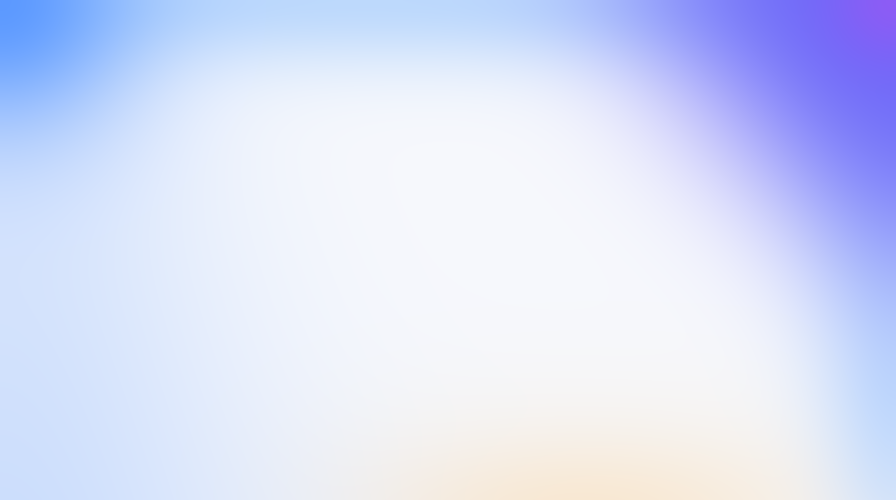
A WebGL 1 fragment shader for this background:

```glsl
precision highp float;

uniform vec2 u_resolution;

// Soft elliptical falloff: 1 at the centre, fading over the given radii
float glow(vec2 p, vec2 center, vec2 radius) {
  vec2 d = (p - center) / radius;
  return exp(-dot(d, d));
}

// Soft falloff away from a straight edge
float band(float distanceToEdge, float width) {
  float d = distanceToEdge / width;
  return exp(-d * d);
}

// Corner falloff with flattened contours and a broad solid core
float cornerGlow(vec2 p, vec2 corner, vec2 radius) {
  vec2 d = pow(abs(p - corner) / radius, vec2(1.3));
  return exp(-pow(d.x + d.y, 2.3));
}

void main() {
  vec2 uv = gl_FragCoord.xy / u_resolution;
  vec3 color = vec3(0.967, 0.973, 0.990);

  // Warm light rising from the bottom edge
  color = mix(color, vec3(0.960, 0.953, 0.945), 0.8 * glow(uv, vec2(0.67, 0.05), vec2(0.36, 0.23)));
  color = mix(color, vec3(0.975, 0.908, 0.820), glow(uv, vec2(0.65, -0.03), vec2(0.24, 0.15)));

  // Pale blue along the left, top and right edges
  float leftTint = band(uv.x, mix(0.30, 0.20, uv.y)) * mix(1.0, 0.55, uv.y);
  color = mix(color, vec3(0.80, 0.87, 0.99), leftTint);
  color = mix(color, vec3(0.74, 0.85, 0.99), band(1.0 - uv.y, 0.135));
  float rightTint = band(1.0 - uv.x, 0.075 + 0.06 * uv.y) * smoothstep(-0.35, 0.25, uv.y);
  color = mix(color, vec3(0.75, 0.85, 0.99), rightTint);

  // Saturated upper corners
  color = mix(color, vec3(0.36, 0.60, 1.00), glow(uv, vec2(0.0, 1.0), vec2(0.15, 0.26)));
  color = mix(color, vec3(0.43, 0.41, 0.975), cornerGlow(uv, vec2(1.0), vec2(0.30, 0.53)));
  color = mix(color, vec3(0.55, 0.36, 0.96), glow(uv, vec2(1.0), vec2(0.07, 0.12)));

  gl_FragColor = vec4(color, 1.0);
}
```
